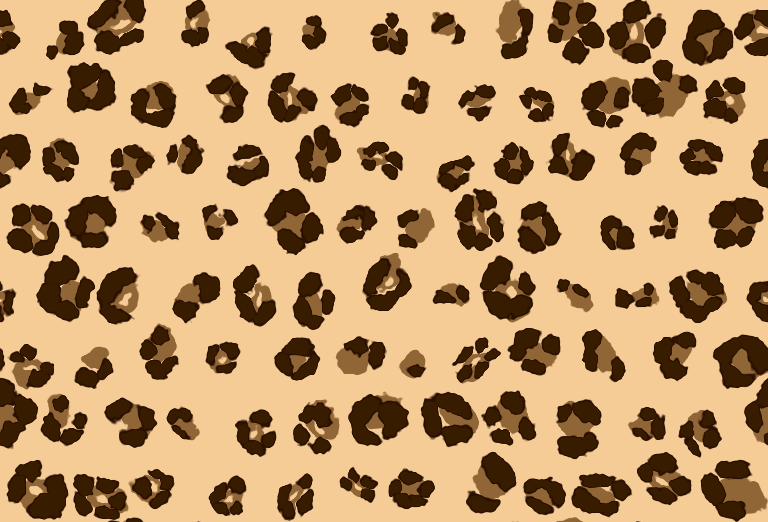
Give the GLSL for this pattern, as a Shadertoy shader.

```glsl
// Seamless leopard skin: a staggered grid of jittered rosettes, each a brown core
// ringed by rough dark arcs. Wrapping noise bends the plane to fray the outlines.
// All lengths are in grid cells, twelve across and eight up the canvas.

const vec2 GRID = vec2(12.0, 8.0);
const float TAU = 6.2831853;

const vec3 CREAM = vec3(0.96, 0.80, 0.59);
const vec3 BROWN = vec3(0.57, 0.40, 0.21);
const vec3 DARK  = vec3(0.22, 0.11, 0.00);
const vec3 RIM   = vec3(0.16, 0.06, 0.00);

float hash(vec2 p) {
    return fract(sin(dot(p, vec2(127.1, 311.7))) * 43758.5453);
}

vec2 hash2(vec2 p) {
    return vec2(hash(p), hash(p + 37.7));
}

mat2 rotate(float a) {
    float c = cos(a), s = sin(a);
    return mat2(c, s, -s, c);
}

// Signed vector noise, freq lumps per cell, periodic over the canvas
vec2 wrapNoise(vec2 p, float freq) {
    vec2 period = GRID * freq;
    p *= freq;
    vec2 i = floor(p), f = fract(p);
    f = f * f * (3.0 - 2.0 * f);
    vec2 a = hash2(mod(i, period));
    vec2 b = hash2(mod(i + vec2(1, 0), period));
    vec2 c = hash2(mod(i + vec2(0, 1), period));
    vec2 d = hash2(mod(i + vec2(1, 1), period));
    return 2.0 * mix(mix(a, b, f.x), mix(c, d, f.x), f.y) - 1.0;
}

// Approximate distance to an ellipse
float ellipse(vec2 p, vec2 radii) {
    return (length(p / radii) - 1.0) * min(radii.x, radii.y);
}

// Distances to the dark arcs (x) and the brown core (y) of one rosette
vec2 rosette(vec2 p, vec2 id) {
    float size = mix(0.29, 0.50, hash(id + 3.1));
    p = rotate(TAU * hash(id + 5.3)) * p;
    p.y /= mix(0.74, 1.0, hash(id + 7.9));

    // Core, leaning to one side and sometimes pierced
    vec2 lean = (hash2(id + 11.3) - 0.5) * size * 0.75;
    float core = ellipse(p - lean, size * vec2(0.70, 0.58));
    if (hash(id + 13.7) < 0.3)
        core = max(core, -ellipse(p - lean * 0.3, size * vec2(0.24, 0.13)));

    // Arcs around the core, with some left out
    float count = 3.0 + floor(3.0 * hash(id + 17.1));
    float reach = mix(0.85, 1.2, hash(id + 19.9)) * 0.5 * TAU / count;
    float angle = atan(p.y, p.x);
    float arcs = 1.0;
    for (float k = 0.0; k < count; k++) {
        vec2 seed = id + 23.3 + k * 5.7;
        if (k > 0.0 && hash(seed) < 0.17) continue;
        vec2 vary = hash2(seed + 2.9);
        float ring = size * mix(0.57, 0.71, vary.x);
        float turn = angle - TAU * (k + 0.4 * vary.y) / count;
        turn -= TAU * round(turn / TAU);
        vec2 radii = vec2(ring * reach, size * 0.36) * mix(0.8, 1.15, vary.y);
        arcs = min(arcs, ellipse(vec2(turn * ring, length(p) - ring), radii));
    }
    return vec2(arcs, core);
}

void mainImage(out vec4 fragColor, in vec2 fragCoord) {
    vec2 p = fragCoord / iResolution.xy * GRID;
    float soft = 0.75 * GRID.y / iResolution.y;

    // Broad wobble plus fine ragged edges
    p += 0.065 * wrapNoise(p, 3.0)
       + 0.030 * wrapNoise(p, 10.0)
       + 0.016 * wrapNoise(p, 19.0);

    // Nearest arcs and cores among the neighbouring cells
    vec2 dist = vec2(1.0);
    for (float y = -1.0; y <= 1.0; y++) {
        float row = floor(p.y) + y;
        float shift = 0.5 * mod(row, 2.0);
        for (float x = -1.0; x <= 1.0; x++) {
            vec2 cell = vec2(floor(p.x - shift) + x, row);
            vec2 id = mod(cell, GRID);
            vec2 center = cell + 0.5 + (hash2(id + 1.7) - 0.5) * 0.28;
            center.x += shift;
            dist = min(dist, rosette(p - center, id));
        }
    }

    // Cream ground, brown cores, dark arcs with a thin deeper rim
    vec3 ink = mix(RIM, DARK, smoothstep(0.015, 0.035, -dist.x));
    vec3 color = mix(CREAM, BROWN, smoothstep(soft, -soft, dist.y));
    color = mix(color, ink, smoothstep(soft, -soft, dist.x));
    fragColor = vec4(color, 1.0);
}
```
